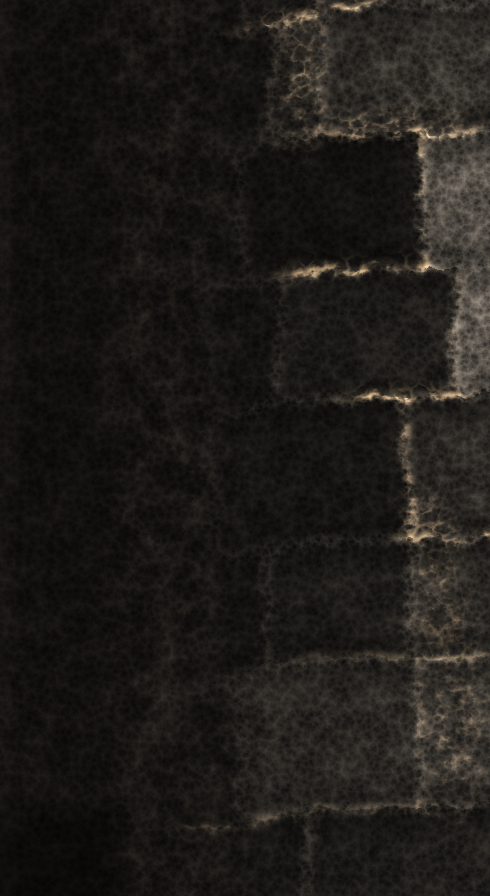
A Shadertoy shader for this texture:

```glsl
// Dark old stone wall, raked by warm light that catches the mortar ledges on the right.

// Per course, top down: bottom edge, left joint, right joint, right joint glow
const vec4 course[8] = vec4[8](
    vec4(.984, .27, .35, .1), vec4(.852, .305, .36, .1), vec4(.702, .27, .472, .3), vec4(.558, .313, .508, .14),
    vec4(.400, .236, .455, .38), vec4(.268, .30, .46, .04), vec4(.100, .268, .468, .17), vec4(-.1, .20, .345, .03));

// Stone brightness per course: left, middle, right
const vec3 tone[8] = vec3[8](
    vec3(.085, .10, .17), vec3(.082, .15, .18), vec3(.083, .076, .28), vec3(.083, .112, .32),
    vec3(.08, .09, .145), vec3(.085, .11, .15), vec3(.09, .165, .18), vec3(.085, .10, .105));

// Lit part of each ledge: start, end, strength
const vec3 ledge[7] = vec3[7](
    vec3(.27, .42, .55), vec3(.37, .535, .55), vec3(.32, .485, .58), vec3(.39, .53, .74),
    vec3(.455, .56, .6), vec3(.34, .56, .17), vec3(.20, .50, .17));

// Crumbling mortar patches: centre, radii
const vec4 crust[6] = vec4[6](
    vec4(.485, .368, .022, .026), vec4(.497, .307, .03, .026), vec4(.51, .20, .03, .08),
    vec4(.333, .91, .022, .07), vec4(.475, .42, .025, .025), vec4(.44, .862, .08, .018));

// Round rubble stones: centre, radii
const vec4 rubble[6] = vec4[6](
    vec4(.262, .889, .042, .042), vec4(.215, .775, .036, .045), vec4(.185, .622, .032, .042),
    vec4(.178, .46, .042, .06), vec4(.158, .29, .03, .038), vec4(.212, .188, .04, .048));

vec2 hash2(vec2 p) {
    return fract(sin(vec2(dot(p, vec2(127.1, 311.7)), dot(p, vec2(269.5, 183.3)))) * 43758.5);
}

// Distances to the nearest and second nearest cell points
vec2 cells(vec2 p) {
    vec2 cell = floor(p), near = vec2(9.);
    for (int n = 0; n < 9; n++) {
        vec2 id = cell + vec2(n % 3 - 1, n / 3 - 1);
        float d = length(id + hash2(id) - p);
        near = d < near.x ? vec2(d, near.x) : vec2(near.x, min(near.y, d));
    }
    return near;
}

// Layered cellular roughness, about 0.42 on average
float grit(vec2 p) {
    float sum = 0., amp = .5;
    for (int i = 0; i < 4; i++) {
        sum += amp * cells(p).x;
        p = mat2(1.6, 1.2, -1.2, 1.6) * p + 7.3;
        amp *= .5;
    }
    return sum;
}

// Thin crooked lines between cells
float veins(vec2 p, float width) {
    vec2 near = cells(p);
    return 1. - smoothstep(0., width, near.y - near.x);
}

// Layered sines that make straight edges irregular
vec2 wobble(vec2 p) {
    float freq = 23., amp = .0025;
    for (int i = 0; i < 5; i++) {
        p += amp * sin(p.yx * freq + vec2(1.3, 4.1) * float(i + 1));
        freq *= 2.1;
        amp *= .6;
    }
    return p;
}

void mainImage(out vec4 fragColor, in vec2 fragCoord) {
    vec2 p = fragCoord / iResolution.y;
    vec2 w = wobble(p);
    w.y += .022 * (1. - smoothstep(.24, .40, p.x));
    w.y -= .014 * smoothstep(.31, .42, p.x) * smoothstep(.95, .98, p.y);
    float rough = grit(p * 26.), fine = grit(p * 110. + 3.);
    w += (rough - .42) * vec2(.012, .016) + (fine - .42) * .006;
    float shine = smoothstep(.16, .5, p.x);

    // Find the course and its stones
    int k = 0;
    for (int i = 0; i < 7; i++) if (w.y < course[i].x) k = i + 1;
    vec4 c = course[k];
    float top = k > 0 ? course[max(k - 1, 0)].x : 1.1;
    float stone = mix(tone[k].x, tone[k].y, smoothstep(-.02, .03, w.x - c.y));
    stone = mix(stone, tone[k].z, smoothstep(-.006, .006, w.x - c.z));
    float below = min(top - w.y, w.y - c.x);
    stone *= mix(1., mix(.7, 1.06, smoothstep(0., .045, below)), shine) * mix(.92, 1.12, smoothstep(.35, .54, p.x));
    stone *= max(.15, .05 + .95 * rough + 1.35 * fine);

    // Dull mortar between stones with rounded corners
    vec2 gap = vec2(min(abs(w.x - c.y), abs(w.x - c.z)), below);
    float seam = .022 - length(max(.022 - gap, 0.));
    float mortar = 1. - smoothstep(.002, .013, seam);
    stone += mortar * smoothstep(.19, .3, p.x) * mix(.025, .075, shine) * (2.6 * fine - .25);

    // Rubble on the left: dark round stones in a paler web
    float web = smoothstep(.09, .17, p.x) * (1. - smoothstep(.21, .29, p.x));
    web *= .4 + .7 * veins(w * 25. + 5., .3);
    for (int i = 0; i < 6; i++) {
        float r = length((w - vec2(0., .018) - rubble[i].xy) / rubble[i].zw);
        web = mix(web - .35 * (1. - smoothstep(.3, .9, r)), web + .5, exp(-pow((r - 1.) / .14, 2.)));
    }
    stone += .03 * web * smoothstep(.2, .6, rough) * (.3 + 1.6 * fine);
    stone *= mix(.85, 1., smoothstep(.09, .18, p.x));
    stone *= 1. - .35 * (1. - smoothstep(.10, .18, p.x)) * (1. - smoothstep(.06, .14, p.y));
    stone += .016 * (1. - smoothstep(.006, .022, p.x));

    // Light caught by ledges, upright joints and crumbling patches
    float broken = smoothstep(.33, .56, grit(p * vec2(34., 60.) + 11.));
    float chips = veins(w * vec2(58., 70.), .35) * smoothstep(.3, .5, rough);
    float catchLight = .12 + .9 * broken + .35 * chips, side = w.x - c.z;
    float glow = c.w * (exp(-side * side / .00002) * catchLight + .25 * chips * exp(-abs(side) / .008));
    for (int i = 0; i < 7; i++) {
        float h = w.y - course[i].x;
        float span = smoothstep(-.03, .03, p.x - ledge[i].x) * (1. - smoothstep(-.02, .02, p.x - ledge[i].y));
        glow += ledge[i].z * span * (exp(-h * h / .00002) * catchLight + .3 * chips * exp(-abs(h - .009) / .007));
    }
    for (int i = 0; i < 6; i++) {
        vec2 q = (p - crust[i].xy) / crust[i].zw;
        glow += exp(-dot(q, q)) * (.22 * chips + .2 * broken) * (.1 + 1.8 * fine);
    }

    // Brown shade on the left, grey stone on the right, warm highlights
    vec3 tint = mix(vec3(1.08, .97, .86), vec3(1.03, .96, .87), smoothstep(.15, .35, p.x));
    fragColor = vec4(clamp(stone * tint + glow * vec3(.88, .73, .54), 0., 1.), 1.);
}
```
